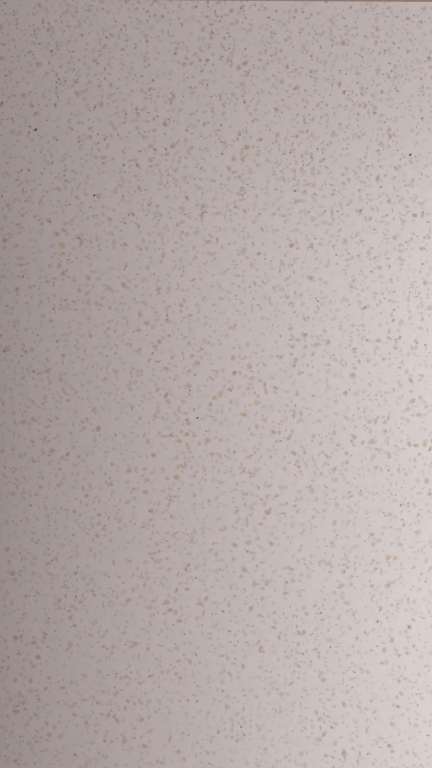
This texture is drawn by a WebGL 2 fragment shader. Its source:

```glsl
#version 300 es
precision highp float;
// Pale speckled stone sheet under soft light that falls off to the left and top.
// Jittered grids of small soft ellipses form grey, tan and dark grains, which
// tint a smooth light gradient; a thin worn rim closes the upper edge.

uniform vec2 u_resolution;
out vec4 fragColor;

// Light
const vec3 SHADE = vec3(0.592, 0.545, 0.535);
const vec3 BRIGHT = vec3(0.850, 0.812, 0.803);
const float LIGHT_CURVE = 0.85;
const float TOP_FALLOFF = 0.48;

// Grain tints, multiplied onto the base
const vec3 GREY_TINT = vec3(0.915, 0.905, 0.900);
const vec3 TAN_TINT = vec3(0.915, 0.850, 0.770);
const vec3 PIN_TINT = vec3(0.730, 0.690, 0.660);
const vec3 CHIP_TINT = vec3(0.300, 0.270, 0.270);
const vec3 RIM_COLOUR = vec3(0.530, 0.420, 0.360);

// Grid cells across the canvas width
const float GREY_CELLS = 74.0;
const float TAN_CELLS = 62.0;
const float PIN_CELLS = 82.0;
const float CHIP_CELLS = 7.0;

const float EDGE_SOFTNESS = 0.0023;
const float MOTTLE = 0.022;

// Integer hash: four values in 0..1 per cell and seed
vec4 hash4(vec2 cell, int seed) {
    uvec4 v = uvec4(ivec4(ivec2(cell), seed, seed * 7 + 3));
    v = v * 1664525u + 1013904223u;
    for (int i = 0; i < 2; i++) {
        v.x += v.y * v.w;
        v.y += v.z * v.x;
        v.z += v.x * v.y;
        v.w += v.y * v.z;
        v ^= v >> 16u;
    }
    return vec4(v >> 8u) / 16777216.0;
}

float valueNoise(vec2 p, int seed) {
    vec2 cell = floor(p);
    vec2 f = fract(p);
    f = f * f * (3.0 - 2.0 * f);
    float a = hash4(cell, seed).x;
    float b = hash4(cell + vec2(1.0, 0.0), seed).x;
    float c = hash4(cell + vec2(0.0, 1.0), seed).x;
    float d = hash4(cell + vec2(1.0, 1.0), seed).x;
    return mix(mix(a, b, f.x), mix(c, d, f.x), f.y);
}

// Coverage by scattered ellipses; radii are in cells, density in 0..1
float grains(vec2 p, float cells, float minRadius, float maxRadius,
             float density, float softness, int seed) {
    vec2 g = p * cells;
    vec2 home = floor(g);
    float blur = softness * cells;
    float cover = 0.0;
    for (int y = -1; y <= 1; y++) {
        for (int x = -1; x <= 1; x++) {
            vec2 cell = home + vec2(x, y);
            vec4 place = hash4(cell, seed);
            vec4 shape = hash4(cell, seed + 1);
            float angle = 6.2832 * shape.x;
            vec2 axis = vec2(cos(angle), sin(angle));
            vec2 q = g - cell - place.xy;
            q = vec2(dot(q, axis), dot(q, vec2(-axis.y, axis.x)));
            float radius = mix(minRadius, maxRadius, shape.y * shape.y);
            vec2 radii = radius * vec2(1.0, mix(0.45, 0.85, shape.z));
            float edge = (length(q / radii) - 1.0) * radii.y;
            float present = smoothstep(0.0, 0.08, density - place.z);
            float strength = present * mix(0.45, 1.0, shape.w);
            cover = max(cover, strength * (1.0 - smoothstep(-blur, blur, edge)));
        }
    }
    return cover;
}

void main() {
    vec2 uv = gl_FragCoord.xy / u_resolution;
    vec2 p = gl_FragCoord.xy / u_resolution.x;
    float pixel = 1.0 / u_resolution.x;
    float softness = max(EDGE_SOFTNESS, 0.7 * pixel);

    // Broad light with a faint uneven bloom
    float upper = smoothstep(0.55, 1.0, uv.y);
    float light = pow(uv.x, LIGHT_CURVE) * (1.0 - TOP_FALLOFF * upper);
    light += 0.05 * upper + 0.05 * (valueNoise(p * 3.0, 11) - 0.5);
    vec3 colour = mix(SHADE, BRIGHT, clamp(light, 0.0, 1.0));
    colour *= 1.0 + MOTTLE * (valueNoise(p * 95.0, 21) - 0.5);

    // Grains: tan ones gather in loose patches, pinpricks crowd the top
    float patches = valueNoise(p * 13.0, 31);
    float grey = grains(p, GREY_CELLS, 0.22, 0.48, 0.55, softness, 41);
    float tan1 = grains(p, TAN_CELLS, 0.18, 0.46, 0.10 + 0.42 * patches, softness, 51);
    float pins = grains(p, PIN_CELLS, 0.11, 0.24, 0.11 + 0.24 * upper, softness, 61);
    float chips = grains(p, CHIP_CELLS, 0.022, 0.045, 0.14, 0.6 * softness, 71);
    colour *= mix(vec3(1.0), GREY_TINT, grey);
    colour *= mix(vec3(1.0), TAN_TINT, tan1);
    colour *= mix(vec3(1.0), PIN_TINT, pins);
    colour *= mix(vec3(1.0), CHIP_TINT, chips);

    // Slightly tilted rim along the upper edge
    float rimStart = 1.0 - 0.0035 * uv.x;
    colour = mix(colour, RIM_COLOUR, 0.8 * smoothstep(rimStart, rimStart + 0.002, uv.y));

    fragColor = vec4(colour, 1.0);
}
```
